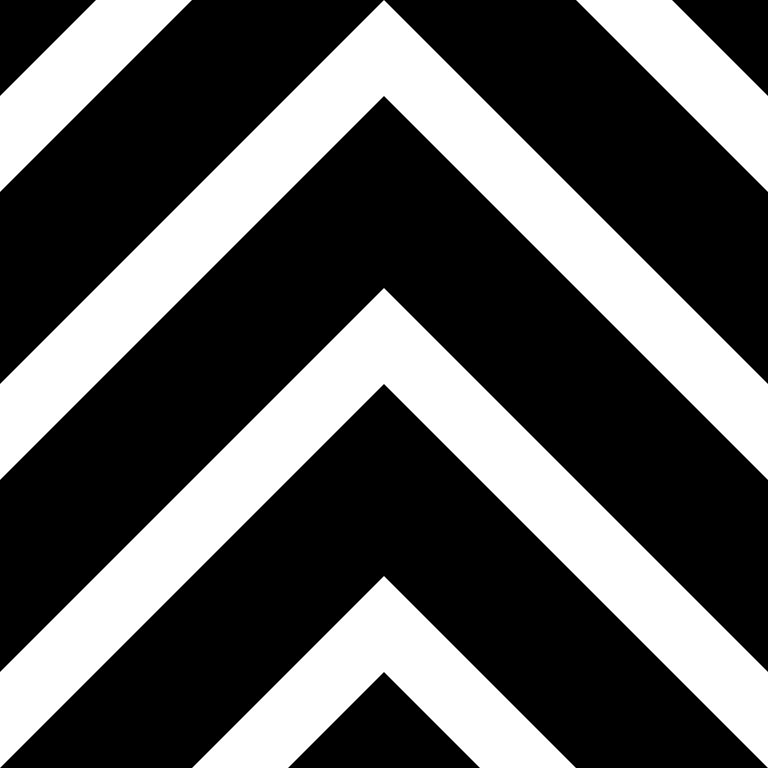
This pattern is drawn by a Shadertoy shader. Its source:

```glsl
// Upward white chevron stripes, mitred on the centre line, over black.

#define REPEAT 0.375        // vertical distance from one chevron to the next
#define BAND 0.125          // vertical thickness of a white band
#define SLOPE 1.0           // fall of each arm per unit across
#define APEX vec2(0.5, 1.0) // tip of the topmost full chevron
#define INK vec3(0.0)
#define PAPER vec3(1.0)

// Signed distance to the nearest chevron band, negative inside it.
float chevronDistance(vec2 p) {
    float drop = APEX.y - p.y - SLOPE * abs(p.x - APEX.x);
    float fromBandCentre = mod(drop - 0.5 * BAND + 0.5 * REPEAT, REPEAT) - 0.5 * REPEAT;
    return (abs(fromBandCentre) - 0.5 * BAND) / sqrt(1.0 + SLOPE * SLOPE);
}

void mainImage(out vec4 fragColor, in vec2 fragCoord) {
    // Canvas units: height is 1, x stays centred on any aspect ratio
    vec2 p = (fragCoord - 0.5 * iResolution.xy) / iResolution.y + 0.5;

    // Edge smoothed over one pixel
    float coverage = clamp(0.5 - chevronDistance(p) * iResolution.y, 0.0, 1.0);
    fragColor = vec4(mix(INK, PAPER, coverage), 1.0);
}
```
